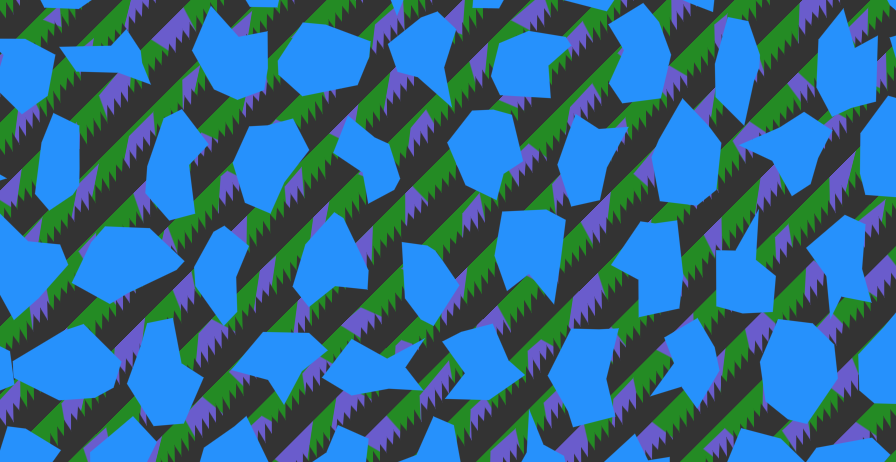
A WebGL 1 fragment shader for this pattern:

```glsl
precision highp float;
uniform vec2 u_resolution;

#define STRIPE_PERIOD 0.104
#define STRIPE_ANGLE 0.785
#define BAND_WIDTH 0.034
#define TOOTH_PITCH 0.021
#define TOOTH_LENGTH vec2(0.018, 0.030)
#define TOOTH_SHEAR 0.6
#define PATCH_SPACING 0.165
#define BLOB_CELL 0.224
#define BLOB_RADIUS vec2(0.34, 0.51)
#define BLOB_JITTER 0.16
#define BLOB_STRETCH 1.2
#define NOTCH_CHANCE 0.22

const int CORNERS = 8;
const float TAU = 6.2831853;
const vec3 DARK = vec3(0.2);
const vec3 GREEN = vec3(0.14, 0.545, 0.14);
const vec3 PURPLE = vec3(0.415, 0.36, 0.80);
const vec3 BLUE = vec3(0.15, 0.57, 0.99);

vec2 hash2(vec2 p) {
  vec3 q = fract(p.xyx * vec3(0.1031, 0.1030, 0.0973));
  q += dot(q, q.yzx + 33.33);
  return fract((q.xx + q.yz) * q.zy);
}

float coverage(float dist, float pixel) {
  return smoothstep(-0.75 * pixel, 0.75 * pixel, dist);
}

// Corner of a ragged polygon, in cell units; some corners cut inward
vec2 blobCorner(vec2 cell, float k) {
  vec2 h = hash2(cell * 7.0 + vec2(k * 13.7 + 91.0, k * 5.3 + 47.0));
  vec2 shape = hash2(cell + 150.0);
  float angle = TAU * ((k + 0.75 * (h.x - 0.5)) / float(CORNERS) + shape.y);
  float outer = (h.y - NOTCH_CHANCE) / (1.0 - NOTCH_CHANCE);
  float radius = mix(BLOB_RADIUS.x, BLOB_RADIUS.y, outer);
  if (h.y < NOTCH_CHANCE) radius = 0.13 + 0.4 * h.y;
  vec2 stretch = vec2(1.0 / BLOB_STRETCH, BLOB_STRETCH);
  if (shape.x > 0.6) stretch = stretch.yx;
  return radius * stretch * vec2(cos(angle), sin(angle));
}

// Signed polygon distance, negative inside
float blobDistance(vec2 p, vec2 cell) {
  float nearest = 1e3;
  float side = 1.0;
  vec2 a = blobCorner(cell, float(CORNERS - 1));
  for (int k = 0; k < CORNERS; k++) {
    vec2 b = blobCorner(cell, float(k));
    vec2 e = a - b;
    vec2 w = p - b;
    vec2 gap = w - e * clamp(dot(w, e) / dot(e, e), 0.0, 1.0);
    nearest = min(nearest, dot(gap, gap));
    bool above = p.y >= b.y;
    bool below = p.y < a.y;
    bool left = e.x * w.y > e.y * w.x;
    if ((above && below && left) || (!above && !below && !left)) side = -side;
    a = b;
  }
  return side * sqrt(nearest);
}

// Blobs on a staggered, jittered grid
float blobField(vec2 p) {
  p = p / BLOB_CELL + vec2(20.3, 20.6);
  float dist = 1e3;
  for (int j = -1; j <= 1; j++) {
    float row = floor(p.y) + float(j);
    float x = p.x + 0.5 * mod(row, 2.0);
    for (int i = -1; i <= 1; i++) {
      vec2 cell = vec2(floor(x) + float(i), row);
      vec2 center = cell + 0.5 + BLOB_JITTER * (hash2(cell + 60.0) - 0.5);
      dist = min(dist, blobDistance(vec2(x, p.y) - center, cell));
    }
  }
  return dist * BLOB_CELL;
}

// Diagonal bands: one straight edge, one toothed edge, slanted patches
vec3 stripes(vec2 p, float pixel) {
  float c = cos(STRIPE_ANGLE);
  float s = sin(STRIPE_ANGLE);
  float across = dot(p, vec2(s, -c)) + 20.0 * STRIPE_PERIOD;
  float id = floor(across / STRIPE_PERIOD);
  float depth = across - id * STRIPE_PERIOD;
  float along = dot(p, vec2(c, s)) + TOOTH_SHEAR * depth + 3.0;

  float t = along / TOOTH_PITCH + hash2(vec2(id, 3.0)).x;
  float size = mix(TOOTH_LENGTH.x, TOOTH_LENGTH.y, hash2(vec2(floor(t), id)).x);
  float edge = BAND_WIDTH + size * (1.0 - abs(2.0 * fract(t) - 1.0));
  float steepness = length(vec2(1.0, 2.0 * size / TOOTH_PITCH));
  float band = coverage((edge - depth) / steepness, pixel) * coverage(depth, pixel);

  // Patch ends lean at random; its top may sit below the straight edge
  float q = along / PATCH_SPACING + hash2(vec2(id, 17.0)).y;
  vec2 key = vec2(floor(q), id + 40.0);
  vec2 place = hash2(key);
  vec2 slant = 2.2 * (hash2(key + 80.0) - 0.5) * (depth - 0.7 * BAND_WIDTH) / PATCH_SPACING;
  float middle = mix(0.42, 0.58, place.x);
  float halfWidth = mix(0.11, 0.29, place.y);
  float u = q - key.x;
  float ends = min(u - middle + halfWidth - slant.x, middle + halfWidth + slant.y - u);
  vec2 top = hash2(key + 130.0);
  float start = BAND_WIDTH * (0.9 * top.x - 0.4 + (top.y - 0.5) * (u - 0.5));
  float inPatch = coverage(min(0.7 * ends * PATCH_SPACING, depth - start), pixel);

  return mix(DARK, mix(GREEN, PURPLE, inPatch), band);
}

void main() {
  vec2 p = gl_FragCoord.xy / u_resolution.y;
  float pixel = 1.0 / u_resolution.y;
  vec3 color = stripes(p, pixel);
  color = mix(color, BLUE, coverage(-blobField(p), pixel));
  gl_FragColor = vec4(color, 1.0);
}
```
